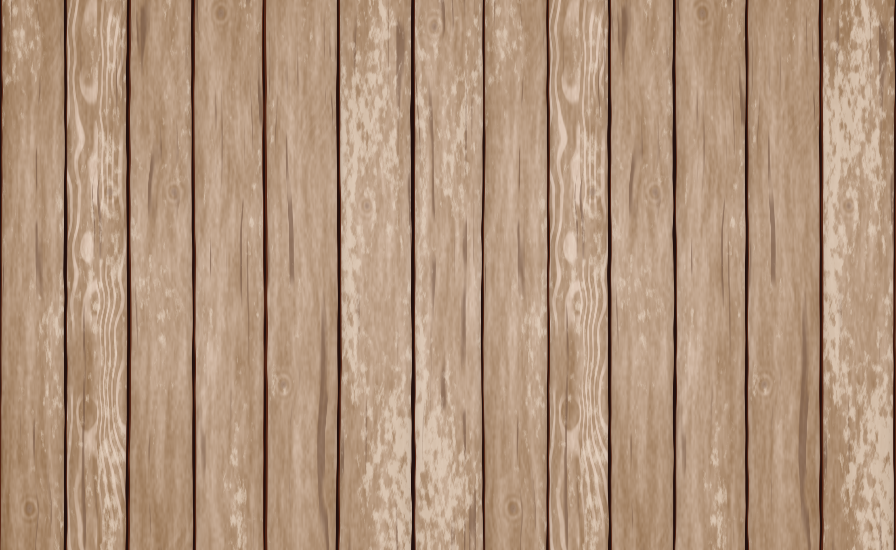
A Shadertoy shader for this texture:

```glsl
// Thirteen weathered vertical planks with dark seams, in a cycle of seven plank kinds.
// Stretched value noise gives grain, cracks and worn pale flecks; one kind has wavy
// growth rings, and small knots bend the grain around them.

float hash(vec2 p) {
    return fract(sin(dot(p, vec2(127.1, 311.7))) * 43758.5453);
}

float noise(vec2 p) {
    vec2 i = floor(p), f = fract(p);
    f = f * f * (3.0 - 2.0 * f);
    return mix(mix(hash(i), hash(i + vec2(1, 0)), f.x),
               mix(hash(i + vec2(0, 1)), hash(i + vec2(1, 1)), f.x), f.y);
}

float fbm(vec2 p) {
    float sum = 0.0, amp = 0.53;
    for (int i = 0; i < 4; i++) {
        sum += amp * noise(p);
        p = p * 2.03 + 11.7;
        amp *= 0.5;
    }
    return sum;
}

// Horizontal place of a seam: uneven plank widths plus a slight wander along y
float seamX(float i, float y) {
    return i - 0.08 + 0.102 * cos(0.898 * (i + 0.3))
         + 0.04 * (noise(vec2(y * 0.3, i * 7.3)) - 0.5)
         + 0.012 * (noise(vec2(y * 3.0, i * 3.1)) - 0.5);
}

void mainImage(out vec4 fragColor, in vec2 fragCoord) {
    vec2 uv = fragCoord / iResolution.xy;
    vec2 p = 13.02 * fragCoord / iResolution.x;   // one unit is a mean plank width
    float aa = 13.02 / iResolution.x;

    // Find the plank under this point and the closest seam
    float plank = 0.0, left = 0.0, seamDist = 9.0, seamId = 0.0;
    for (float i = 0.0; i < 14.0; i++) {
        float x = seamX(i, p.y);
        if (p.x > x) { plank = i; left = x; }
        if (abs(p.x - x) < seamDist) { seamDist = abs(p.x - x); seamId = i; }
    }
    float kind = mod(plank, 7.0);
    vec2 q = vec2(p.x - left, p.y);

    // Knot: pushes the grain sideways around its centre
    vec2 knot = vec2(0.25 + 0.5 * hash(vec2(kind, 4.0)),
                     mod(0.6 + 4.6 * min(kind, 1.0) + 2.6 * max(kind - 2.0, 0.0), 8.0));
    vec2 toKnot = (q - knot) * vec2(1.0, 0.75);
    float knotR = length(toKnot);
    float bend = exp(-14.0 * knotR * knotR);
    vec2 g = q + vec2(-0.5 * toKnot.x * bend, 0.0);
    g.x += 0.09 * (noise(vec2(g.x * 2.0, g.y * 0.7) + kind * 5.0) - 0.5);
    g += kind * 17.3;

    // Grain and overall tone, lighter towards the middle of the canvas
    float coarse = fbm(g * vec2(5.0, 0.4));
    float fine = fbm(g * vec2(15.0, 1.5) + 40.0);
    float fleck = noise(p * vec2(36.0, 14.0));
    float tone = 0.47 + 0.25 * (hash(vec2(kind, 9.0)) - 0.5)
               + 0.75 * (coarse - 0.5) + 0.85 * (fine - 0.5) + 0.28 * (fleck - 0.5);
    tone += 0.2 - 0.9 * dot(uv - 0.5, uv - 0.5);

    // Pale wavy growth rings on the second kind, fainter elsewhere
    float field = 1.6 * abs(q.x - 0.45) + 1.4 * noise(vec2(q.x * 1.6, q.y * 0.6) + kind * 3.7)
                + 0.25 * noise(q * vec2(4.0, 2.5));
    float ring = smoothstep(0.0, 0.9, sin(field * 25.0)) * smoothstep(0.25, 0.6, noise(g * vec2(3.0, 1.1)));
    tone += (kind == 1.0 ? 0.75 : 0.1) * (ring - 0.25);
    tone += 0.3 * sin(knotR * 75.0) * exp(-55.0 * knotR * knotR);

    vec3 wood = mix(vec3(0.64, 0.51, 0.39), vec3(0.82, 0.72, 0.64), clamp(tone, -0.35, 1.3));

    // Pale fine flecks gathered in broad streaks, strongest on the last two kinds
    float worn = kind == 5.0 ? 0.05 : kind == 6.0 ? 0.04 : kind == 1.0 ? -0.02 : -0.1;
    worn += plank > 11.0 ? 0.03 : 0.0;
    float streak = fbm(g * vec2(2.4, 0.4) + 70.0);
    float flakes = fbm(g * vec2(19.0, 6.0) + 90.0);
    float wear = smoothstep(0.5, 0.68, 0.5 * streak + 0.5 * flakes + worn);
    wood = mix(wood, vec3(0.9, 0.83, 0.76), 0.7 * wear);

    // Thin dark cracks along the grain and the knot heart
    float crack = smoothstep(0.74, 0.92, noise(g * vec2(24.0, 0.5) + 130.0))
                * smoothstep(0.35, 0.65, noise(g * vec2(9.0, 1.8) + 150.0));
    wood = mix(wood, vec3(0.45, 0.33, 0.26), 0.6 * crack * (1.0 - 0.6 * wear));
    float heart = 1.0 - smoothstep(0.02, 0.06, knotR + 0.03 * (fine - 0.5));
    wood = mix(wood, vec3(0.45, 0.33, 0.26), 0.4 * heart);

    // Seams: soft shade, red-brown rim, near-black core of varying width
    wood *= 1.0 - 0.18 * exp(-24.0 * seamDist);
    float ragged = noise(vec2(p.y * 2.2, seamId * 5.7));
    float rim = 0.013 + 0.012 * hash(vec2(seamId, 2.0)) + 0.01 * ragged;
    float core = rim * (0.1 + 0.5 * hash(vec2(seamId, 6.0)) + 0.35 * ragged);
    float side = p.x - seamX(seamId, p.y) + 0.3 * rim;   // core leans to the left of the rim
    wood = mix(wood, vec3(0.35, 0.15, 0.08), 1.0 - smoothstep(rim - 0.5 * aa, rim + 0.5 * aa, seamDist));
    wood = mix(wood, vec3(0.13, 0.06, 0.05), 1.0 - smoothstep(core - 0.5 * aa, core + 0.5 * aa, abs(side)));

    fragColor = vec4(wood, 1.0);
}
```
